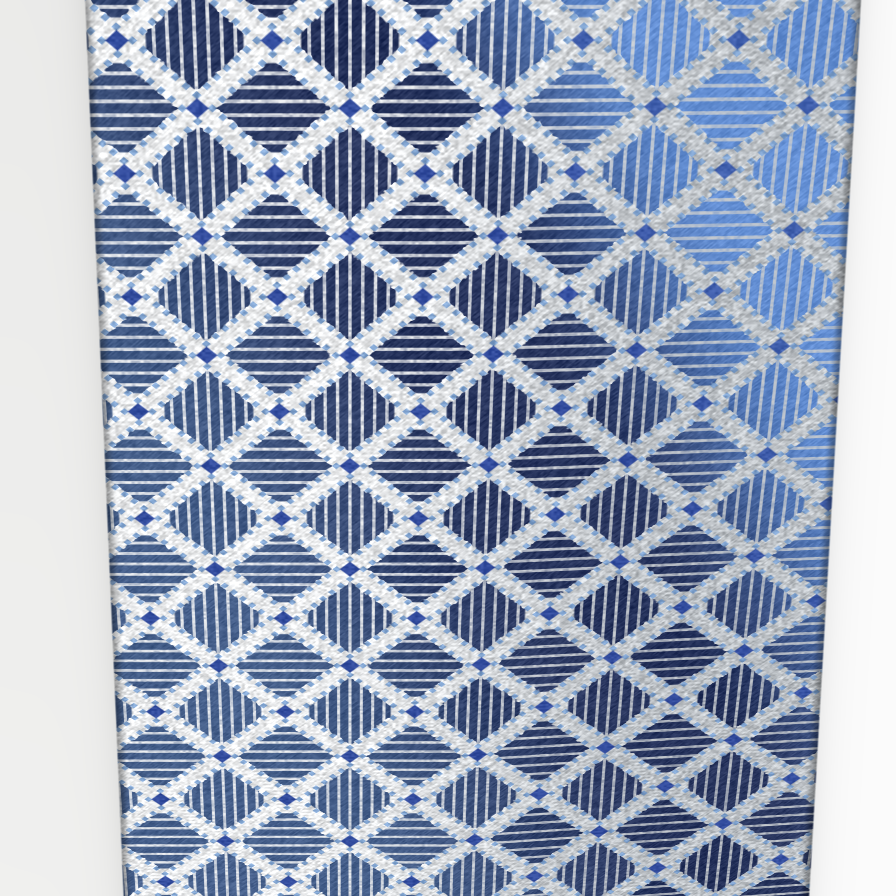
Give the GLSL for this pattern, as a three.js fragment shader.

```glsl
// Woven silk necktie: silver lattice over ribbed blue diamonds, receding on white.
#define SILVER vec3(0.95, 0.955, 0.96)
#define SILVER_SHADE vec3(0.74, 0.76, 0.78)
#define NAVY vec3(0.15, 0.20, 0.36)
#define STEEL vec3(0.27, 0.37, 0.54)
#define SKY vec3(0.38, 0.55, 0.82)
#define CHECK_BLUE vec3(0.46, 0.61, 0.80)
#define KNOT_BLUE vec3(0.20, 0.30, 0.62)
#define DIAMOND_SIZE 0.74
#define KNOT_SIZE 0.075
#define CHECKS_PER_UNIT 7.5
#define RIB_PITCH vec2(0.175, 0.208)
#define GRAIN 0.22

varying vec2 vUv;

const float TAU = 6.2831853;

float hash(vec2 p) {
  return fract(sin(dot(p, vec2(127.1, 311.7))) * 43758.5453);
}

float noise(vec2 p) {
  vec2 i = floor(p), f = fract(p);
  f = f * f * (3.0 - 2.0 * f);
  return mix(mix(hash(i), hash(i + vec2(1.0, 0.0)), f.x),
             mix(hash(i + vec2(0.0, 1.0)), hash(i + 1.0), f.x), f.y);
}

// 1 below the limit, 0 above, with a soft edge.
float below(float d, float limit, float soft) {
  return 1.0 - smoothstep(limit - soft, limit + soft, d);
}

// Cloth coordinates: x counts columns, y counts half rows downward.
vec2 clothCoords(vec2 p) {
  float y = p.y + 0.071 * max(p.x - 0.508, 0.0) * p.y;
  float columnWidth = 0.1751 - 0.0385 * y;
  float row = 198.3 * (1.0 / (3.958 - y) - 0.25557);
  return vec2((p.x - 0.3906) / columnWidth, row);
}

vec3 clothColor(vec2 p) {
  vec2 cloth = clothCoords(p);
  vec2 lattice = vec2(cloth.x + 0.5 * cloth.y, cloth.x - 0.5 * cloth.y) + 0.5;
  vec2 cell = floor(lattice);
  vec2 q = lattice - cell - 0.5;
  vec2 local = vec2(q.x + q.y, q.x - q.y);
  float ring = abs(local.x) + abs(local.y);
  float upright = 1.0 - mod(cell.x - cell.y, 2.0);

  // Thread texture
  float thread = noise(cloth * vec2(44.0, 26.0)) - 0.5;
  float twill = noise(vec2(lattice.x * 60.0, lattice.y * 14.0)) - 0.5;
  float ragged = 0.05 * thread;

  // Light falling diagonally across the silk
  float diagonal = p.x - 0.5 * p.y;
  float sheen = smoothstep(0.40, 0.70, diagonal);
  float haze = smoothstep(0.30, -0.10, diagonal);
  float shade = smoothstep(0.40, 0.85, p.x + 0.1 * p.y);

  // Silver bands
  vec3 silver = mix(SILVER, SILVER_SHADE, 0.85 * shade);
  vec3 color = silver + GRAIN * (thread + 0.6 * twill - 0.12);

  // Small blue checks along the band edges
  float along = abs(q.x) > abs(q.y) ? q.y : q.x;
  float checks = smoothstep(-0.2, 0.5, cos(TAU * CHECKS_PER_UNIT * along));
  checks *= below(abs(ring - 0.80), 0.065, 0.025);
  color = mix(color, CHECK_BLUE + 0.2 * thread, 0.9 * checks);

  // Diamonds with ribs alternating by row
  vec3 ground = mix(mix(NAVY, STEEL, haze), SKY, sheen);
  ground += 0.10 * twill + 0.06 * thread + 0.04 * (hash(cell) - 0.5);
  float ribPhase = upright > 0.5 ? local.x / RIB_PITCH.x
                                 : local.y / RIB_PITCH.y + 0.5;
  float rib = smoothstep(0.35, 0.95, cos(TAU * ribPhase));
  ground = mix(ground, silver, rib * (0.82 + 0.4 * thread));
  float cap = upright > 0.5 ? abs(local.x) - 0.63 : abs(local.y) - 0.67;
  float diamond = below(ring + ragged, DIAMOND_SIZE, 0.022) * below(cap, 0.0, 0.02);
  color = mix(color, ground, diamond);

  // Solid knots where the bands cross
  float knot = 0.5 - min(abs(q.x), abs(q.y));
  vec3 knotColor = mix(KNOT_BLUE, SKY, 0.3 * sheen) + 0.12 * thread;
  return mix(color, knotColor, below(knot, KNOT_SIZE, 0.012));
}

void main() {
  vec2 p = vec2(vUv.x, 1.0 - vUv.y);

  // Plain backdrop, brighter to the right
  vec3 backdrop = mix(vec3(0.93, 0.93, 0.925), vec3(0.985), smoothstep(0.0, 1.0, p.x));
  backdrop += 0.02 * (p.y - 0.5) * (1.0 - p.x);

  // Tapering outline of the tie with turned, shaded edges
  float leftEdge = p.x - (0.095 + 0.043 * p.y);
  float rightEdge = 0.961 - 0.058 * p.y - p.x;
  float inside = min(leftEdge, rightEdge);
  backdrop *= 1.0 - 0.06 * exp(-max(-inside, 0.0) * 60.0);
  vec3 cloth = clothColor(p);
  cloth *= 1.0 - 0.35 * below(inside, 0.006, 0.006);

  vec3 color = mix(backdrop, cloth, smoothstep(-0.0015, 0.0015, inside));
  gl_FragColor = vec4(clamp(color, 0.0, 1.0), 1.0);
}
```
